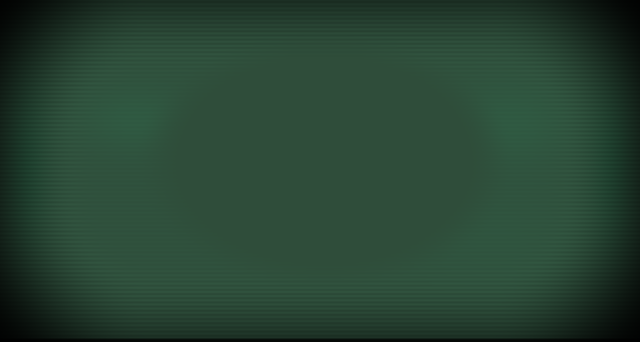
This background is drawn by a Shadertoy shader. Its source:

```glsl
// Dark green screen with a rounded vignette, faint scanlines and soft side glows.

float roundedBox(vec2 p, vec2 halfSize, float radius) {
    vec2 q = abs(p) - halfSize + radius;
    return length(max(q, 0.0)) + min(max(q.x, q.y), 0.0) - radius;
}

float softSpot(vec2 p, vec2 center, vec2 size) {
    vec2 q = (p - center) / size;
    return exp(-dot(q, q));
}

void mainImage(out vec4 fragColor, in vec2 fragCoord) {
    vec2 uv = fragCoord / iResolution.xy;
    vec2 p = (uv - 0.5) * vec2(1.87, 1.0);

    // Flat central oval inside a slightly greener surround
    float oval = length((p - vec2(0.015, 0.03)) / vec2(0.43, 0.30));
    float surround = smoothstep(0.95, 1.3, oval);
    vec3 color = vec3(0.184, 0.302, 0.227);
    color += vec3(0.002, 0.014, 0.011) * surround;

    // Side glows, strongest above the middle
    float glow = softSpot(p, vec2(-0.54, 0.15), vec2(0.15, 0.09))
               + softSpot(p, vec2(0.56, 0.14), vec2(0.17, 0.12))
               + 0.4 * softSpot(p, vec2(0.52, -0.19), vec2(0.22, 0.15));
    color += vec3(0.0, 0.034, 0.019) * glow * surround;

    // Vignette falling from a rounded plateau to near-black corners
    float rim = roundedBox(p, vec2(0.74, 0.34), 0.25);
    float light = 1.0 - smoothstep(-0.03, 0.37, rim);
    color *= mix(0.03, 1.0, light);

    // Green fringe along the left and right rims
    float fringe = softSpot(vec2(abs(p.x), p.y), vec2(0.85, 0.02), vec2(0.06, 0.22));
    color += vec3(-0.018, 0.012, 0.002) * fringe;

    // Scanlines fade in toward the rim and vanish when too fine to resolve
    float resolved = smoothstep(2.0, 3.0, iResolution.y / 82.0);
    float lineStrength = mix(0.015, 0.07, smoothstep(-0.1, 0.06, rim)) * surround;
    color *= 1.0 + lineStrength * resolved * cos(6.2832 * 82.0 * uv.y);

    // Thin dark strip at the foot
    color *= mix(0.2, 1.0, smoothstep(0.005, 0.014, uv.y));

    fragColor = vec4(clamp(color, 0.0, 1.0), 1.0);
}
```
